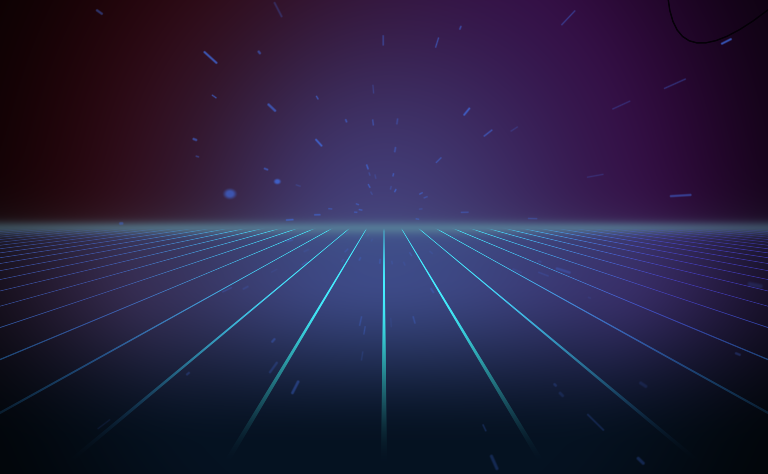
A Shadertoy shader for this background:

```glsl
// Neon perspective floor under a red and violet sky, with streaks flying outward.
#define HORIZON 0.519
#define LINE_GAP 0.036
#define LINE_SPREAD 0.6
#define LINE_WIDTH 0.019
#define STREAKS 110
#define RED vec3(0.17, 0.015, 0.035)
#define PURPLE vec3(0.19, 0.025, 0.23)
#define HAZE vec3(0.26, 0.24, 0.47)
#define FLOOR_BLUE vec3(0.24, 0.29, 0.53)
#define NIGHT vec3(0.02, 0.07, 0.13)
#define GLOW vec3(0.36, 0.56, 0.63)
#define STREAK_BLUE vec3(0.25, 0.43, 0.90)

vec3 hash3(float n) {
    vec3 p = fract(n * vec3(0.1031, 0.1030, 0.0973));
    p += dot(p, p.yzx + 33.33);
    return fract((p.xxy + p.yzz) * p.zyx);
}

float segmentDistance(vec2 p, vec2 a, vec2 b) {
    vec2 ab = b - a;
    float t = clamp(dot(p - a, ab) / dot(ab, ab), 0.0, 1.0);
    return length(p - a - ab * t);
}

vec3 background(vec2 p) {
    float depth = HORIZON - p.y;
    vec3 side = mix(RED, PURPLE, smoothstep(-0.4, 0.35, p.x));
    vec2 q = vec2(p.x / 0.42, depth / 0.46);
    vec3 sky = mix(side, HAZE, exp(-dot(q, q)));

    float center = exp(-p.x * p.x / 0.22);
    vec3 ground = mix(side, FLOOR_BLUE, mix(0.42, 1.0, center));
    ground = mix(ground, NIGHT, smoothstep(0.10, 0.46, depth));

    vec3 color = mix(sky, ground, smoothstep(-0.01, 0.02, depth));
    float edge = length(vec2(p.x, depth * 0.85));
    return color * (1.0 - 0.72 * smoothstep(0.5, 0.98, edge));
}

// Lines meet above the horizon, so their gap is not zero there.
vec4 floorLines(vec2 p, float pixel) {
    float depth = HORIZON - p.y;
    float gap = LINE_GAP + LINE_SPREAD * max(depth, 0.0);
    float u = p.x / gap;
    float slope = length(vec2(1.0, LINE_SPREAD * u));
    float dist = abs(u - round(u)) * gap / slope;
    float halfWidth = LINE_WIDTH * gap / slope;
    float soft = max(pixel, 0.0015);
    float cover = 1.0 - smoothstep(-0.5, 0.5, (dist - max(halfWidth, 0.0007)) / soft);
    cover *= min(1.0, gap / slope / (4.0 * pixel));

    float away = smoothstep(0.12, 0.65, abs(p.x));
    vec3 outer = mix(vec3(0.28, 0.42, 0.85), vec3(0.30, 0.28, 0.90), step(0.0, p.x));
    float nearness = smoothstep(0.12, 0.35, depth);
    outer = mix(outer, vec3(0.15, 0.55, 0.85), nearness);
    vec3 color = mix(vec3(0.27, 0.93, 1.0), outer, away);
    color = mix(color, vec3(0.16, 0.72, 0.70), nearness * (1.0 - away));
    float fade = smoothstep(0.0, 0.008, depth) * (1.0 - smoothstep(0.17, 0.50, depth));
    return vec4(color, cover * fade * mix(1.0, 0.62, away));
}

// Streaks point away from the center and grow with distance.
float streaks(vec2 p, float pixel) {
    float light = 0.0;
    for (int i = 0; i < STREAKS; i++) {
        vec3 h = hash3(float(i) + 7.0);
        vec3 k = hash3(float(i) + 311.0);
        float angle = 6.28318 * h.x;
        float radius = mix(0.05, 0.82, pow(h.y, 1.5));
        vec2 dir = vec2(cos(angle), sin(angle));
        vec2 pos = vec2(0.0, HORIZON + 0.03) + dir * radius;
        float len = 0.0015 + 0.034 * radius * h.z;
        float width = 0.0011 + 0.0045 * radius * k.x;
        float soft = max(pixel, width * 0.8);
        float dist = segmentDistance(p, pos - dir * len, pos + dir * len);
        float power = mix(0.25, 0.75, k.y) * (pos.y < HORIZON ? 0.5 : 1.0);
        light = max(light, power * (1.0 - smoothstep(-soft, soft, dist - width)));
    }
    // Two soft motes left of center
    float big = length((p - vec2(-0.325, 0.591)) * vec2(0.8, 1.0));
    float small = length((p - vec2(-0.225, 0.617)) * vec2(0.8, 1.0));
    light = max(light, 0.65 * (1.0 - smoothstep(0.004, 0.014, big)));
    return max(light, 0.75 * (1.0 - smoothstep(0.002, 0.008, small)));
}

// Thin dark curve in the upper right corner
float darkCurve(vec2 p, float pixel) {
    vec2 a = vec2(0.599, 1.005), b = vec2(0.616, 0.827), c = vec2(0.81, 0.979);
    vec2 last = a;
    float dist = 1.0;
    for (int i = 1; i <= 12; i++) {
        float t = float(i) / 12.0;
        vec2 next = mix(mix(a, b, t), mix(b, c, t), t);
        dist = min(dist, segmentDistance(p, last, next));
        last = next;
    }
    return 1.0 - smoothstep(0.0, max(pixel, 0.002), dist - 0.0006);
}

void mainImage(out vec4 fragColor, in vec2 fragCoord) {
    vec2 p = (fragCoord - vec2(0.5 * iResolution.x, 0.0)) / iResolution.y;
    float pixel = 1.0 / iResolution.y;
    vec3 color = background(p);

    // Horizon glow: a tight band inside a wide haze
    float rise = p.y - HORIZON;
    float band = exp(-pow(rise / 0.014, 2.0));
    float haze = exp(-abs(rise) / 0.035);
    float dim = 1.0 - 0.3 * smoothstep(0.4, 0.85, abs(p.x));
    color = mix(color, GLOW, dim * (0.50 * band + 0.20 * haze));

    vec4 lines = floorLines(p, pixel);
    color = mix(color, lines.rgb, lines.a);
    color = mix(color, STREAK_BLUE, streaks(p, pixel));
    color = mix(color, vec3(0.01, 0.0, 0.02), 0.9 * darkCurve(p, pixel));
    fragColor = vec4(color, 1.0);
}
```
